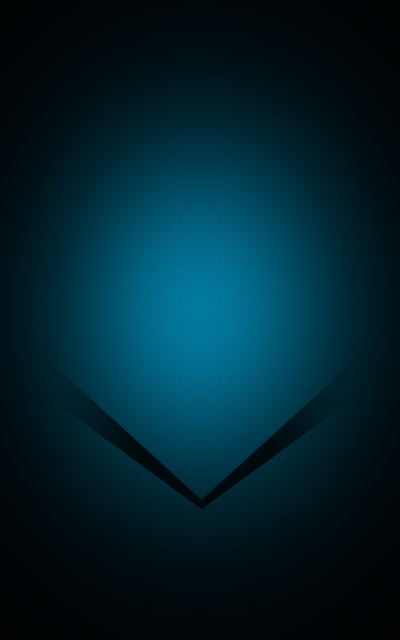
Write a Shadertoy shader that draws this background.

```glsl
// A teal glow on a near-black ground, covered by a fine staggered weave,
// with two tapering shadow blades that meet in a V below the glow.
// Built from an elliptical Gaussian, a cosine lattice and half-plane distances.

const float TAU = 6.2831853;
const vec2  CANVAS = vec2(1.0, 1.6);         // working units: width is 1

const vec3  GLOW_COLOR   = vec3(0.0, 0.465, 0.61);
const vec3  GROUND_COLOR = vec3(0.0, 0.007, 0.010);
const vec3  BLADE_COLOR  = vec3(0.0, 0.026, 0.034);

const vec2  GLOW_CENTER  = vec2(0.5, 0.825);
const float GLOW_STRETCH = 1.25;             // height over width
const float GLOW_FALLOFF = 8.3;

const float WEAVE_CELLS    = 120.0;          // cells across the width
const float WEAVE_STRENGTH = 0.12;

const float BLADE_X     = 0.504;
const float INNER_TIP   = 0.350;
const float OUTER_TIP   = 0.327;
const float INNER_SLOPE = 0.912;
const float OUTER_SLOPE = 0.730;
const float FADE_START  = 0.13;
const float FADE_END    = 0.42;
const float BLADE_OPACITY = 0.95;

// Elliptical Gaussian light
float glow(vec2 p) {
    vec2 d = (p - GLOW_CENTER) / vec2(1.0, GLOW_STRETCH);
    return exp(-GLOW_FALLOFF * dot(d, d));
}

// Staggered dots, faded out when cells become too small to resolve
float weave(vec2 p, float pixel) {
    vec2 wave = cos(TAU * WEAVE_CELLS * p);
    float visible = 1.0 - smoothstep(0.4, 0.9, WEAVE_CELLS * pixel);
    return 1.0 + WEAVE_STRENGTH * visible * wave.x * wave.y;
}

// Signed distance above a mirrored sloping line
float aboveV(vec2 q, float tip, float slope) {
    return (q.y - tip - slope * q.x) / sqrt(1.0 + slope * slope);
}

// Coverage of the two blades, fading toward their wide ends
float blades(vec2 p, float pixel) {
    vec2 q = vec2(abs(p.x - BLADE_X), p.y);
    float inside = min(aboveV(q, OUTER_TIP, OUTER_SLOPE),
                       -aboveV(q, INNER_TIP, INNER_SLOPE));
    float edge = smoothstep(-0.7 * pixel, 0.7 * pixel, inside);
    float fade = 1.0 - smoothstep(FADE_START, FADE_END, q.x);
    return BLADE_OPACITY * edge * fade;
}

void mainImage(out vec4 fragColor, in vec2 fragCoord) {
    vec2 p = fragCoord / iResolution.xy * CANVAS;
    float pixel = 1.0 / iResolution.x;

    vec3 color = GROUND_COLOR + GLOW_COLOR * glow(p) * weave(p, pixel);
    color = mix(color, BLADE_COLOR, blades(p, pixel));

    fragColor = vec4(color, 1.0);
}
```
